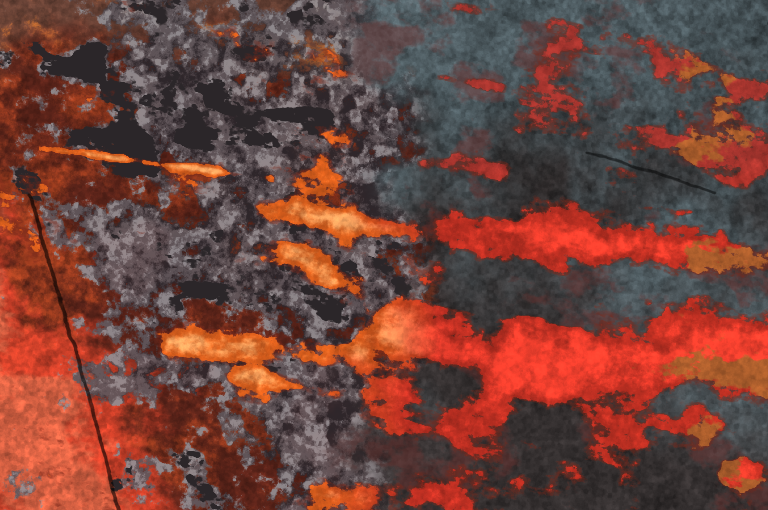
A WebGL 1 fragment shader for this texture:

```glsl
precision highp float;
// Weathered metal: grey crust over rust on the left, slate with torn red paint on the right.
uniform vec2 u_resolution;

vec3 hash3(vec2 p) {
  vec3 k = vec3(dot(p, vec2(127.1, 311.7)), dot(p, vec2(269.5, 183.3)), dot(p, vec2(419.2, 371.9)));
  return fract(sin(k) * 43758.55);
}

// Cellular noise: random cell values blended by distance to the cell points
float cells(vec2 p) {
  vec2 id = floor(p);
  float sum = 0.0, total = 0.0;
  for (int j = -1; j <= 1; j++) {
    for (int i = -1; i <= 1; i++) {
      vec2 o = vec2(float(i), float(j));
      vec3 h = hash3(id + o);
      vec2 d = id + o + 0.15 + 0.7 * h.xy - p;
      float w = exp(-8.0 * dot(d, d));
      sum += w * h.z;
      total += w;
    }
  }
  return sum / total;
}

// Layered cellular noise, centred on zero
float layers(vec2 p) {
  float sum = 0.0, gain = 0.5;
  for (int i = 0; i < 5; i++) {
    sum += gain * (cells(p) - 0.5);
    p = p * 2.1 + 17.3;
    gain *= 0.57;
  }
  return sum;
}

float segment(vec2 p, vec2 a, vec2 b) {
  vec2 ab = b - a;
  return length(p - a - ab * clamp(dot(p - a, ab) / dot(ab, ab), 0.0, 1.0));
}

float streak(vec2 p, vec2 a, vec2 b, float width) {
  float d = segment(p, a, b) / width;
  return exp(-d * d);
}

// Where the bright paint survives
float paintAmount(vec2 p) {
  float a = streak(p, vec2(0.52, 0.59), vec2(0.86, 0.54), 0.027);
  a = max(a, streak(p, vec2(0.82, 0.545), vec2(1.5, 0.49), 0.048));
  a = max(a, streak(p, vec2(0.79, 0.34), vec2(1.0, 0.28), 0.05));
  a = max(a, streak(p, vec2(1.0, 0.28), vec2(1.5, 0.29), 0.09));
  a = max(a, 0.85 * streak(p, vec2(0.32, 0.34), vec2(0.71, 0.31), 0.04));
  a = max(a, 0.9 * streak(p, vec2(0.48, 0.26), vec2(0.66, 0.23), 0.028));
  a = max(a, 0.75 * streak(p, vec2(0.08, 0.71), vec2(0.53, 0.65), 0.009));
  a = max(a, 0.7 * streak(p, vec2(0.58, 0.5), vec2(0.68, 0.42), 0.04));
  a = max(a, 0.75 * streak(p, vec2(0.83, 0.68), vec2(0.98, 0.66), 0.022));
  a = max(a, 0.7 * streak(p, vec2(0.83, 0.85), vec2(0.98, 0.83), 0.012));
  a = max(a, 0.7 * streak(p, vec2(1.24, 0.71), vec2(1.46, 0.7), 0.07));
  a = max(a, 0.6 * streak(p, vec2(1.28, 0.88), vec2(1.5, 0.83), 0.04));
  a = max(a, 0.8 * streak(p, vec2(1.38, 0.2), vec2(1.46, 0.08), 0.05));
  a = max(a, 0.55 * streak(p, vec2(0.78, 0.2), vec2(0.84, 0.05), 0.09));
  a = max(a, 0.7 * streak(p, vec2(0.62, 0.02), vec2(0.72, 0.03), 0.03));
  return a;
}

void main() {
  vec2 p = gl_FragCoord.xy / u_resolution.y;
  vec2 tilted = p + vec2(0.0, 0.12 * p.x);
  float broad = layers(p * 3.5 + 5.0);
  float torn = layers(tilted * vec2(7.0, 12.0));
  float flaky = layers(tilted * vec2(9.0, 13.0) + 41.0);
  float fine = layers(p * 42.0 + 9.0);
  float grain = cells(p * 125.0) - 0.5;

  // Rust, redder and pinker towards the lower left, brown at the top
  vec3 rust = mix(vec3(0.36, 0.14, 0.10), vec3(0.62, 0.24, 0.12), smoothstep(-0.25, 0.25, torn + 0.4 * fine));
  float raw = smoothstep(0.32, 0.0, p.x + 0.5 * p.y - 0.1) + 2.0 * broad;
  rust = mix(rust, vec3(0.80, 0.25, 0.16), smoothstep(0.2, 0.7, raw + flaky));
  rust = mix(rust, vec3(0.87, 0.43, 0.30), 0.75 * smoothstep(0.75, 1.2, raw + 1.5 * torn));
  float top = smoothstep(0.78, 0.95, p.y + 0.3 * broad);
  rust = mix(rust, vec3(0.41, 0.29, 0.24), 0.75 * top);
  rust = mix(rust, vec3(0.76, 0.42, 0.17), 0.8 * top * smoothstep(0.03, 0.26, torn + 0.6 * fine));
  rust *= 1.0 + 0.5 * fine + 0.2 * grain;

  // Speckled grey crust
  vec3 crust = mix(vec3(0.17, 0.15, 0.17), vec3(0.37, 0.34, 0.36), smoothstep(-0.25, 0.1, fine + 0.5 * flaky));
  crust = mix(crust, vec3(0.56, 0.55, 0.57), smoothstep(0.04, 0.3, fine + 0.25 * grain));
  float crustLevel = smoothstep(-0.05, 0.65, p.x + 0.55 * (p.y - 0.35)) - 0.35 * top;
  crustLevel += 1.3 * flaky + 0.9 * broad + 0.7 * fine;
  vec3 color = mix(rust, crust, 0.93 * smoothstep(0.44, 0.64, crustLevel));
  color = mix(color, vec3(0.17, 0.15, 0.16), smoothstep(0.23, 0.28, flaky - 0.6 * broad));

  // Slate, bluer at the top and nearly black below
  vec3 slate = mix(vec3(0.21, 0.19, 0.19), vec3(0.29, 0.34, 0.36), smoothstep(0.2, 0.85, p.y + 0.25 * (p.x - 1.1) + broad));
  slate *= 1.0 + 0.6 * fine + 0.25 * grain + 0.5 * broad;
  slate = mix(slate, vec3(0.42, 0.19, 0.18), 0.5 * smoothstep(0.08, 0.3, flaky + 0.3 * broad));
  float right = smoothstep(0.71, 0.82, p.x + 0.25 * broad + 0.15 * flaky);
  color = mix(color, slate, right);

  // Torn paint with a dark red rim, orange on the left and red on the right
  float level = paintAmount(p) + 1.7 * torn + 0.35 * fine;
  float core = smoothstep(0.65, 1.2, level);
  vec3 orange = mix(vec3(0.83, 0.36, 0.11), vec3(0.98, 0.65, 0.38), core);
  vec3 red = mix(vec3(0.72, 0.18, 0.13), vec3(0.95, 0.25, 0.18), core);
  red = mix(red, vec3(0.62, 0.21, 0.19), 0.8 * smoothstep(0.56, 0.7, p.y));
  red = mix(red, vec3(0.66, 0.36, 0.17), smoothstep(1.36, 1.44, p.x + 0.6 * flaky) * smoothstep(0.0, 0.12, flaky));
  vec3 paint = mix(orange, red, smoothstep(0.64, 0.84, p.x + 0.2 * broad));
  paint *= 1.0 + 0.35 * fine + 0.12 * grain;
  color = mix(color, vec3(0.46, 0.15, 0.10), 0.6 * smoothstep(0.3, 0.48, level));
  color = mix(color, paint, smoothstep(0.46, 0.56, level));

  // Scratches
  float wobble = 0.012 * torn;
  float longCut = segment(p + wobble, vec2(0.06, 0.62), vec2(0.235, 0.0));
  float shortCut = segment(p + wobble, vec2(1.15, 0.70), vec2(1.4, 0.62));
  color *= 1.0 - 0.6 * smoothstep(0.005, 0.002, longCut) - 0.5 * smoothstep(0.004, 0.001, shortCut);

  gl_FragColor = vec4(clamp(color, 0.0, 1.0), 1.0);
}
```
